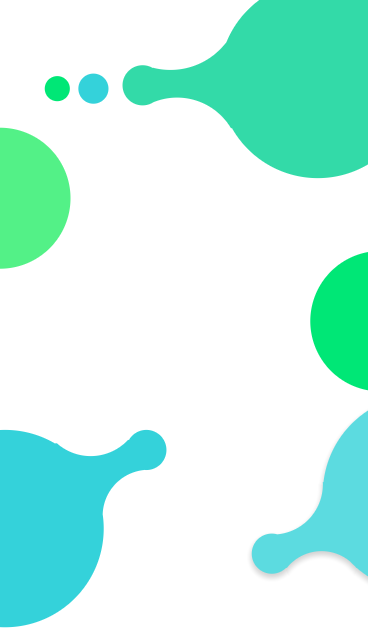
This background is drawn by a Shadertoy shader. Its source:

```glsl
// Flat liquid blobs and discs in greens and cyans on a white page.
// Each blob is a body disc and a tip disc joined by a neck, a wedge whose
// two flanks are carved by circles. Units: 440 across the width, y down.

float disc(vec2 p, vec3 c) {
    return length(p - c.xy) - c.z;
}

// Flank from a to b: a half plane hollowed by a circular arc of given radius
float flank(vec2 p, vec2 a, vec2 b, float radius) {
    vec2 along = normalize(b - a);
    vec2 outward = vec2(along.y, -along.x);
    float halfChord = 0.5 * length(b - a);
    vec2 center = 0.5 * (a + b) + outward * sqrt(radius * radius - halfChord * halfChord);
    return max(dot(p - a, outward), radius - length(p - center));
}

// Body and tip joined by the wedge between two flanks
float blob(vec2 p, vec3 body, vec3 tip, float flankA, float flankB) {
    vec2 axis = normalize(body.xy - tip.xy);
    float ends = max(dot(tip.xy - p, axis), dot(p - body.xy, axis));
    float neck = max(ends, max(flankA, flankB));
    return min(neck, min(disc(p, body), disc(p, tip)));
}

float tealBlob(vec2 p) {
    return blob(p, vec3(380, 95, 118), vec3(170.5, 102, 24),
        flank(p, vec2(183, 81), vec2(271, 50), 84.0),
        flank(p, vec2(276, 153), vec2(184, 122), 75.0));
}

float blueBlob(vec2 p) {
    return blob(p, vec3(6, 632, 118), vec3(175, 538, 24),
        flank(p, vec2(68, 530), vec2(153, 526), 61.0),
        flank(p, vec2(172, 562), vec2(123, 622), 55.0));
}

float paleBlob(vec2 p) {
    return blob(p, vec3(504, 590, 118), vec3(325, 662, 24),
        flank(p, vec2(330, 639), vec2(386, 577), 60.0),
        flank(p, vec2(426, 679), vec2(343, 679), 53.0));
}

void mainImage(out vec4 fragColor, in vec2 fragCoord) {
    float pixel = 440.0 / iResolution.x;
    vec2 p = vec2(fragCoord.x, iResolution.y - fragCoord.y) * pixel;

    vec3 green = vec3(0.0, 0.905, 0.463);
    vec3 blue = vec3(0.204, 0.824, 0.855);
    vec3 color = vec3(1.0);

    // Soft shadow below the pale blob
    color -= 0.17 * smoothstep(7.0, -5.0, paleBlob(p - vec2(0, 4)));

    // Distance to coverage, one pixel wide
    #define PAINT(d, tint) color = mix(color, tint, clamp(0.5 - (d) / pixel, 0.0, 1.0))

    // Blobs
    PAINT(tealBlob(p), vec3(0.2, 0.855, 0.66));
    PAINT(blueBlob(p), blue);
    PAINT(paleBlob(p), vec3(0.36, 0.86, 0.88));

    // Discs
    PAINT(disc(p, vec3(0, 237, 84.3)), vec3(0.325, 0.945, 0.53));
    PAINT(disc(p, vec3(455, 384, 84)), green);
    PAINT(disc(p, vec3(68.5, 106, 15)), green);
    PAINT(disc(p, vec3(111.7, 106, 18)), blue);

    fragColor = vec4(color, 1.0);
}
```
